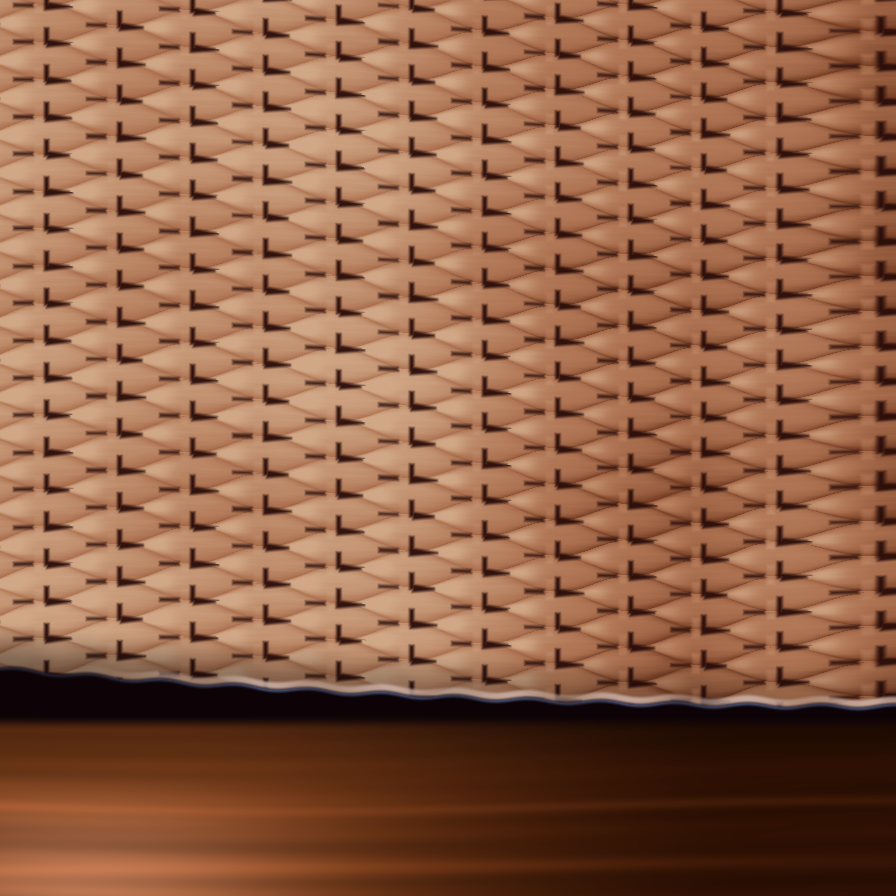
Write a three.js fragment shader that draws this texture.

```glsl
varying vec2 vUv;

const float PI = 3.14159265;
const float COLUMN_WIDTH = 0.0815;
const float FIRST_COLUMN = 0.052;
const float FIRST_ROW = 0.0885;
const float ROW_LEFT = 0.0417;
const float ROW_RIGHT = 0.0390;
const float ROW_DROP = 0.044;
const float SOFT = 0.0026;
const float BAND_BOTTOM = 0.193;

const vec3 CANE_LIGHT = vec3(0.82, 0.66, 0.53);
const vec3 CANE_MID = vec3(0.68, 0.45, 0.32);
const vec3 CANE_DARK = vec3(0.46, 0.24, 0.14);
const vec3 GAP_COLOR = vec3(0.15, 0.04, 0.03);
const vec3 BAND_COLOR = vec3(0.05, 0.012, 0.025);
const vec3 RIM_COLOR = vec3(0.80, 0.70, 0.66);
const vec3 FRINGE_COLOR = vec3(0.36, 0.43, 0.62);
const vec3 WOOD_DARK = vec3(0.17, 0.06, 0.01);
const vec3 WOOD_MID = vec3(0.43, 0.21, 0.08);
const vec3 WOOD_LIGHT = vec3(0.70, 0.45, 0.32);

float fill(float d) {
  return 1.0 - smoothstep(-SOFT, SOFT, d);
}

float box(vec2 p, vec2 halfSize) {
  vec2 d = abs(p) - halfSize;
  return length(max(d, 0.0)) + min(max(d.x, d.y), 0.0);
}

float waves(vec2 p) {
  return (sin(p.x + 1.7 * sin(p.y)) + 0.6 * sin(2.3 * p.y + p.x * 0.7)
    + 0.4 * sin(4.1 * p.y - 1.9 * p.x)) * 0.5;
}

// x: distance along strand from its crossing, y: across (1 at edge), z: side, w: row
vec4 strand(float column, float v, float c) {
  float along = column - c;
  float rise = v - 0.5 * mod(c, 2.0);
  float across = fract(rise) - 0.5;
  float bulge = cos(along * PI * 0.5);
  return vec4(along, abs(across) / max(0.5 * bulge * bulge, 0.015),
    across, floor(rise));
}

vec3 weave(vec2 uv) {
  float bend = max(uv.x - 0.82, 0.0);
  float column = (uv.x - FIRST_COLUMN) / COLUMN_WIDTH - 16.0 * bend * bend;
  float pitch = mix(ROW_LEFT, ROW_RIGHT, uv.x);
  float v = (1.0 - uv.y - FIRST_ROW
    - ROW_DROP * smoothstep(0.0, 0.95, uv.x)) / pitch;

  // Interlocking strands
  float c = floor(column);
  vec4 s = strand(column, v, c);
  vec4 other = strand(column, v, c + 1.0);
  if (other.y < s.y) { s = other; c += 1.0; }
  float edge = min(s.y, 1.0);

  // Broad folds of light, then the relief of each strand
  float tone = 0.72 - 0.27 * smoothstep(0.42, 0.78, uv.x);
  tone += 0.05 * sin(uv.x * 15.0 + uv.y * 3.0) + 0.03 * waves(uv * 9.0);
  tone -= 0.13 * exp(-pow((uv.x - 0.77) / 0.07, 2.0)) * (1.2 - uv.y);
  tone -= 0.12 * smoothstep(0.9, 1.0, uv.x);
  tone += 0.05 * sin(c * 12.7 + s.w * 7.3) - 0.24 * edge * edge * edge;
  float glint = exp(-pow((s.x + 0.52) / 0.24, 2.0)) * (1.0 - edge * edge);
  tone += 0.30 * glint - 0.10 * smoothstep(0.1, 0.9, s.x) - 0.22 * s.z;
  tone += 0.025 * waves(vec2(column * 4.0, v * 16.0));

  // Gap beside each upright
  float gapColumn = floor(column + 0.55);
  vec2 g = vec2((column - gapColumn) * COLUMN_WIDTH,
    (fract(v + 0.5 - 0.5 * mod(gapColumn, 2.0)) - 0.5) * pitch);
  float vary = 0.5 + 0.5 * sin(gapColumn * 5.1 + floor(v) * 2.7);
  float stake = fill(box(g - vec2(-0.009, -0.002), vec2(0.004, 0.011)));
  tone += stake * mix(0.05, 0.16, smoothstep(0.45, 0.75, uv.x));

  float slit = fill(box(g - vec2(0.0, -0.007), vec2(0.0026, 0.0095)));
  float taper = 0.0046 * (1.0 - clamp(g.x / 0.036, 0.0, 1.0));
  float wedge = fill(box(g - vec2(0.013, 0.001), vec2(0.012 + 0.004 * vary, taper)));
  float dash = fill(box(g - vec2(-0.026, 0.0), vec2(0.011, 0.0017 + 0.001 * vary)));
  float gap = max(max(slit, wedge), dash * 0.85);

  vec3 cane = mix(CANE_DARK, CANE_MID, smoothstep(0.0, 0.5, tone));
  cane = mix(cane, CANE_LIGHT, smoothstep(0.42, 0.98, tone));
  return mix(cane, GAP_COLOR, gap * 0.93);
}

vec3 wood(vec2 uv) {
  float grain = waves(vec2(uv.x * 3.0, uv.y * 75.0 + 0.6 * sin(uv.x * 4.0)));
  vec3 color = mix(WOOD_MID, WOOD_DARK, smoothstep(0.15, 0.85, uv.x));
  float sheen = exp(-pow((uv.x - 0.09) / 0.22, 2.0)) * smoothstep(0.17, 0.02, uv.y);
  color = mix(color, WOOD_LIGHT, sheen * 0.85);
  float streak = exp(-pow((uv.y - 0.100 + 0.006 * sin(uv.x * 5.0)) / 0.006, 2.0))
    + 0.7 * exp(-pow((uv.y - 0.030 - 0.008 * uv.x) / 0.008, 2.0));
  color += vec3(0.13, 0.07, 0.035) * streak * (1.0 - 0.5 * uv.x);
  return color * (1.0 + 0.12 * grain) * mix(1.0, 0.72, smoothstep(0.13, 0.19, uv.y));
}

void main() {
  vec2 uv = vUv;
  float hem = 0.255 - 0.042 * uv.x * (2.0 - uv.x)
    + 0.0022 * sin(uv.x * 2.0 * PI / COLUMN_WIDTH);
  float above = uv.y - hem;

  // Wood and the shadow under the hem
  vec3 color = mix(wood(uv), BAND_COLOR, smoothstep(-0.009, 0.009, uv.y - BAND_BOTTOM));

  // Woven panel, darker toward the hem on the left
  float hemShade = (1.0 - smoothstep(0.0, 0.055, above)) * (1.0 - 0.7 * uv.x);
  color = mix(color, weave(uv) * (1.0 - 0.4 * hemShade), smoothstep(-SOFT, SOFT, above));

  // Pale rim with a cool lower edge
  float rimLight = smoothstep(0.05, 0.3, uv.x) * (0.8 + 0.2 * sin(uv.x * 47.0));
  color = mix(color, RIM_COLOR, rimLight * 0.85 * fill(abs(above - 0.004) - 0.0035));
  color = mix(color, FRINGE_COLOR, (0.3 + 0.5 * rimLight) * fill(abs(above + 0.002) - 0.0012));

  gl_FragColor = vec4(color, 1.0);
}
```
